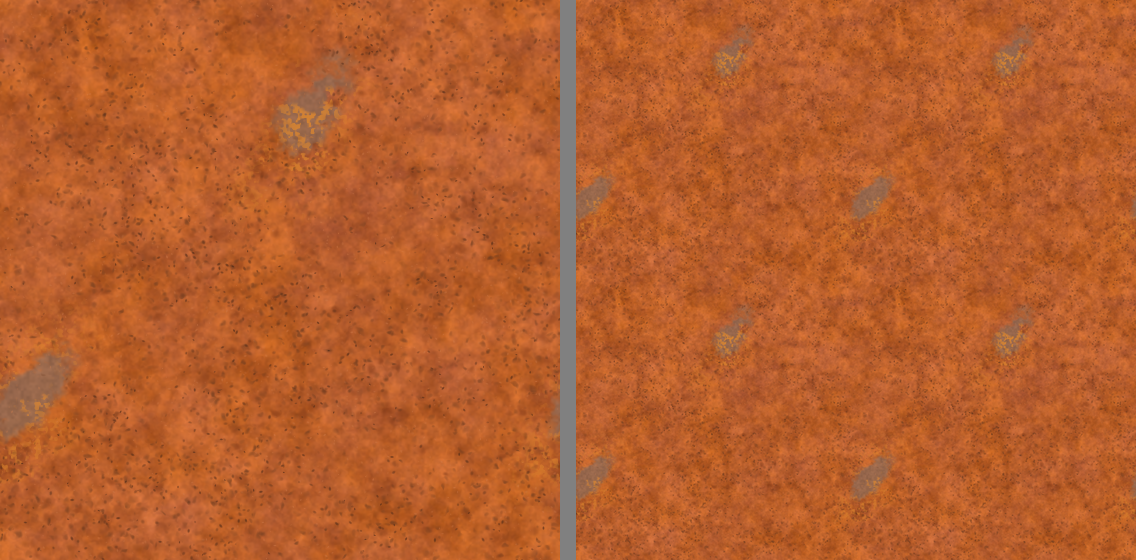
Left: one tile. Right: repeated 2 by 2.
Reproduce this texture procedurally as a WebGL 2 fragment shader.

```glsl
#version 300 es
precision highp float;
// Tiling rusted metal: mottled orange oxide, dark pits and two worn grey patches.

uniform vec2 u_resolution;
out vec4 fragColor;

const float TAU = 6.28319;

// Three random values per lattice cell, wrapped at the period.
vec3 hash(vec2 cell, float period, float seed) {
    uvec3 v = uvec3(vec3(mod(cell, period), seed));
    v = v * 1664525u + 1013904223u;
    v.x += v.y * v.z; v.y += v.z * v.x; v.z += v.x * v.y;
    v ^= v >> 16u;
    v.x += v.y * v.z; v.y += v.z * v.x; v.z += v.x * v.y;
    return vec3(v >> 8u) / 16777216.0;
}

float noise(vec2 uv, float period, float seed) {
    vec2 p = uv * period;
    vec2 cell = floor(p);
    vec2 f = p - cell;
    f = f * f * (3.0 - 2.0 * f);
    float a = hash(cell, period, seed).x;
    float b = hash(cell + vec2(1, 0), period, seed).x;
    float c = hash(cell + vec2(0, 1), period, seed).x;
    float d = hash(cell + vec2(1, 1), period, seed).x;
    return mix(mix(a, b, f.x), mix(c, d, f.x), f.y);
}

// Layered noise, roughly centred on 0.5.
float fbm(vec2 uv, float period, float seed, int octaves) {
    float sum = 0.0, total = 0.0, weight = 1.0;
    for (int i = 0; i < octaves; i++) {
        sum += weight * noise(uv, period, seed + float(i));
        total += weight;
        weight *= 0.72;
        period *= 2.0;
    }
    return sum / total;
}

// Scattered soft oval specks, one candidate per cell; size is in cells.
float specks(vec2 uv, float period, float seed, float density, float size, float blur) {
    vec2 p = uv * period;
    vec2 cell = floor(p);
    float cover = 0.0;
    for (int y = -1; y <= 1; y++)
    for (int x = -1; x <= 1; x++) {
        vec2 c = cell + vec2(x, y);
        vec3 place = hash(c, period, seed);
        vec3 form = hash(c, period, seed + 1.0);
        float angle = form.x * TAU;
        vec2 d = p - c - place.xy;
        d = vec2(d.x * cos(angle) + d.y * sin(angle), d.y * cos(angle) - d.x * sin(angle));
        d.x *= 1.0 + 0.7 * form.y;
        float radius = size * mix(0.5, 1.0, form.z);
        float shape = 1.0 - smoothstep(radius * (1.0 - blur), radius * (1.0 + blur), length(d));
        float present = smoothstep(place.z, place.z + 0.15, density);
        cover = max(cover, shape * present * mix(0.35, 1.0, form.y));
    }
    return cover;
}

// Soft slanted oval around a centre, measured across the tile edges.
float patchField(vec2 uv, vec2 center, vec2 radii) {
    vec2 d = fract(uv - center + 0.5) - 0.5;
    d.x -= 0.45 * d.y;
    d /= radii;
    return exp(-dot(d, d));
}

void main() {
    vec2 uv = gl_FragCoord.xy / u_resolution;
    vec2 ragged = vec2(fbm(uv, 80.0, 10.0, 2), fbm(uv, 80.0, 20.0, 2)) - 0.5;
    vec2 warped = uv + 0.009 * ragged;

    // Mottled oxide
    float broad = fbm(uv, 6.0, 30.0, 3);
    float mottle = fbm(warped, 26.0, 40.0, 4);
    float grain = fbm(uv, 100.0, 50.0, 2) - 0.5;
    float tone = clamp(0.58 + 0.65 * (broad - 0.5) + 1.5 * (mottle - 0.5), 0.0, 1.0);
    vec3 color = mix(vec3(0.62, 0.295, 0.13), vec3(0.82, 0.435, 0.205), tone);
    float hue = fbm(uv, 12.0, 60.0, 5) - 0.5;
    color += hue * vec3(0.0, 0.03, 0.17);
    color *= 1.0 + 0.16 * grain;

    // Worn patches: thin grey metal with bright ochre grains
    float wear = 0.0, halo = 0.0;
    for (int i = 0; i < 2; i++) {
        vec2 center = vec2(0.555, 0.80) + float(i) * vec2(0.5, -0.5);
        wear = max(wear, patchField(warped, center, vec2(0.07, 0.11)));
        halo = max(halo, patchField(warped, center - vec2(0.03, 0.09), vec2(0.08, 0.09)));
    }
    color = mix(color, vec3(0.82, 0.43, 0.13), 0.5 * halo * smoothstep(0.35, 0.65, mottle));
    float bare = smoothstep(0.26, 0.60, wear * (1.4 * fbm(warped, 20.0, 70.0, 4)));
    color = mix(color, vec3(0.57, 0.41, 0.32) * (1.0 + 0.2 * grain), 0.85 * bare);
    float ochreArea = max(wear, 0.8 * halo) * smoothstep(0.40, 0.60, fbm(uv, 18.0, 80.0, 2));
    float ochre = ochreArea * smoothstep(0.48, 0.68, fbm(uv, 120.0, 90.0, 2));
    color = mix(color, vec3(0.87, 0.53, 0.18), 0.85 * ochre);

    // Stains, pits and pale flecks, broken up by the grain
    float cluster = smoothstep(0.3, 0.7, fbm(uv, 14.0, 100.0, 3));
    float pitted = mix(0.15, 0.75, cluster) * (1.0 - 0.6 * bare);
    float broken = clamp(0.8 + 1.4 * grain, 0.0, 1.0);
    float stains = specks(warped, 36.0, 110.0, 0.65 * pitted, 0.40, 0.85);
    float pits = specks(warped, 66.0, 120.0, 0.85 * pitted, 0.38, 0.75);
    float pinholes = specks(uv, 105.0, 130.0, 0.42 * pitted, 0.34, 0.75);
    float flecks = specks(uv, 120.0, 140.0, 0.20, 0.30, 0.7);
    color = mix(color, vec3(0.82, 0.49, 0.30), 0.4 * flecks);
    color = mix(color, vec3(0.50, 0.22, 0.09), 0.55 * stains);
    color = mix(color, vec3(0.41, 0.225, 0.12), 0.68 * pits * broken);
    color = mix(color, vec3(0.30, 0.16, 0.09), 0.65 * pinholes);

    fragColor = vec4(clamp(color, 0.0, 1.0), 1.0);
}
```
